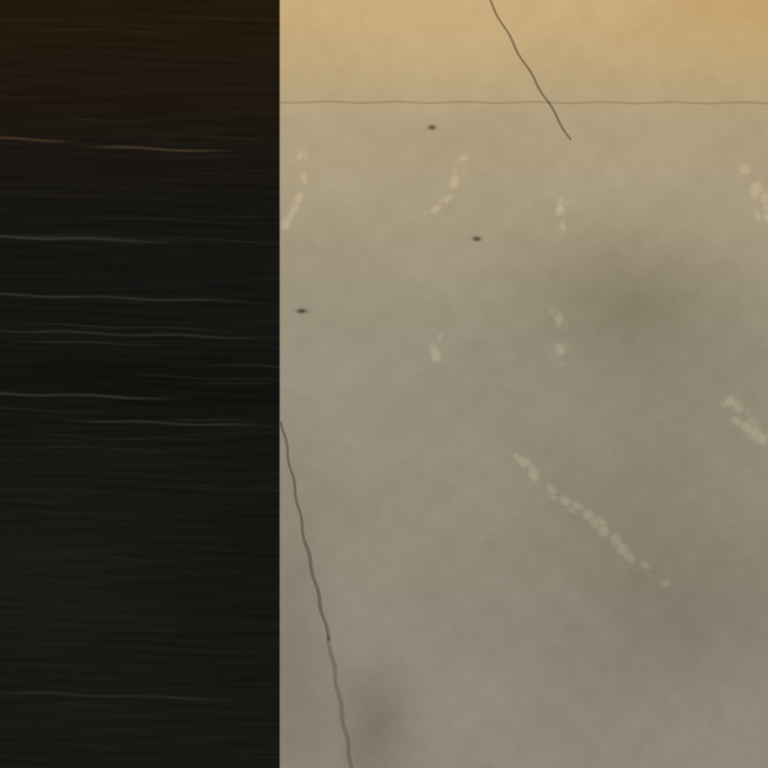
Reproduce this texture procedurally as a WebGL 1 fragment shader.

```glsl
precision highp float;
// Dark grained timber on the left meets a pale concrete floor on the right.
// Layered sines make the grain and clouds, cellular noise the mottling, and
// segment distances the cracks, scuffs and joint, under a warm light from above.
uniform vec2 u_resolution;

const float EDGE_X = 0.364;

float hash(vec2 p) {
  p = fract(p * vec2(0.1031, 0.1137));
  p += dot(p, p.yx + 33.33);
  return fract((p.x + p.y) * p.x * 17.0);
}

// Distance to the nearest jittered cell point.
float cellular(vec2 p) {
  vec2 cell = floor(p), f = fract(p);
  float nearest = 2.0;
  for (int j = -1; j <= 1; j++) {
    for (int i = -1; i <= 1; i++) {
      vec2 o = vec2(float(i), float(j));
      vec2 id = cell + o + 50.0;
      vec2 point = o + vec2(hash(id), hash(id + 71.0));
      nearest = min(nearest, length(point - f));
    }
  }
  return nearest;
}

// Warped sine octaves, roughly -1 to 1.
float clouds(vec2 p) {
  float sum = 0.0, amp = 0.5;
  for (int i = 0; i < 5; i++) {
    p += 0.6 * sin(p.yx * 1.3 + vec2(1.7, 4.1));
    sum += amp * sin(p.x) * cos(p.y + 0.8);
    p = mat2(1.4, 1.1, -1.1, 1.4) * p + 2.3;
    amp *= 0.6;
  }
  return sum;
}

float segment(vec2 p, vec2 a, vec2 b) {
  vec2 d = b - a;
  return length(p - a - d * clamp(dot(p - a, d) / dot(d, d), 0.0, 1.0));
}

float line(vec2 p, vec2 a, vec2 b, float width) {
  return 1.0 - smoothstep(width * 0.3, width * 1.5, segment(p, a, b));
}

float blob(vec2 p, vec2 center, vec2 radius) {
  vec2 d = (p - center) / radius;
  return exp(-dot(d, d));
}

// A long, faintly tilted fibre with soft ends.
float fibre(vec2 p, vec2 center, float halfLength, float width) {
  vec2 d = p - center;
  d.y += 0.03 * d.x + 0.0012 * sin(p.x * 45.0 + center.y * 90.0);
  return exp(-d.y * d.y / (width * width)) * (1.0 - smoothstep(halfLength * 0.4, halfLength, abs(d.x)));
}

vec3 timber(vec2 p) {
  vec3 color = mix(vec3(0.088, 0.083, 0.073), vec3(0.135, 0.098, 0.055), smoothstep(0.68, 1.0, p.y));
  color += vec3(0.022, 0.019, 0.012) * blob(p, vec2(0.07, 0.24), vec2(0.16, 0.15));
  color += vec3(0.012, 0.010, 0.008) * blob(p, vec2(0.2, 0.03), vec2(0.3, 0.07));
  color -= 0.014 * blob(p, vec2(0.2, 0.5), vec2(0.3, 0.04));
  float grain = sin(p.y * 410.0 + 3.0 * sin(p.x * 9.0 + p.y * 31.0)) + sin(p.y * 733.0 + 4.0 * sin(p.x * 13.0 - p.y * 57.0));
  color += 0.0045 * grain + 0.006 * clouds(p * vec2(11.0, 90.0));
  float streaks = 0.0;
  for (int i = 0; i < 36; i++) {
    float k = float(i) + 3.0;
    vec2 center = vec2(hash(vec2(k, 5.0)) * 0.37, hash(vec2(k, 19.0)));
    float strength = 0.12 + 0.35 * blob(center, vec2(center.x, 0.56), vec2(1.0, 0.14));
    streaks += strength * fibre(p, center, 0.06 + 0.12 * hash(vec2(k, 37.0)), 0.0016);
  }
  streaks += fibre(p, vec2(0.02, 0.819), 0.09, 0.002) + fibre(p, vec2(0.205, 0.806), 0.11, 0.002);
  streaks += 0.7 * fibre(p, vec2(0.07, 0.69), 0.20, 0.002) + 0.8 * fibre(p, vec2(0.12, 0.613), 0.25, 0.002);
  streaks += 0.7 * fibre(p, vec2(0.16, 0.565), 0.25, 0.002) + fibre(p, vec2(0.06, 0.486), 0.21, 0.002);
  streaks += 0.8 * fibre(p, vec2(0.22, 0.449), 0.16, 0.002) + 0.6 * fibre(p, vec2(0.15, 0.094), 0.2, 0.002);
  vec3 sheen = mix(vec3(0.11, 0.12, 0.12), vec3(0.17, 0.13, 0.08), smoothstep(0.65, 0.85, p.y));
  return color + streaks * sheen * 0.85;
}

vec3 concreteLight(vec2 p) {
  vec3 color = mix(vec3(0.565, 0.535, 0.475), vec3(0.60, 0.57, 0.49), smoothstep(0.1, 0.6, p.y));
  color = mix(color, vec3(0.68, 0.62, 0.50), smoothstep(0.54, 0.84, p.y));
  color = mix(color, vec3(0.79, 0.675, 0.49), smoothstep(0.80, 1.0, p.y));
  color -= 0.055 * blob(p, vec2(0.83, 0.61), vec2(0.13, 0.09));
  color -= 0.045 * blob(p, vec2(0.87, 0.20), vec2(0.17, 0.11));
  color -= 0.035 * blob(p, vec2(0.85, 0.42), vec2(0.22, 0.18));
  color -= 0.075 * blob(p, vec2(0.49, 0.05), vec2(0.045, 0.07));
  color -= vec3(0.04, 0.05, 0.04) * blob(p, vec2(0.375, 0.15), vec2(0.05, 0.22));
  return color - vec3(0.03, 0.04, 0.06) * blob(p, vec2(1.0, 1.0), vec2(0.16, 0.1));
}

vec3 concrete(vec2 p) {
  float mottle = clouds(p * vec2(17.0, 22.0) + 4.0);
  vec3 color = concreteLight(p) + 0.014 * mottle + 0.012 * (0.45 - cellular(p * 38.0 + mottle));
  color += 0.009 * clouds(p * 85.0);
  vec2 q = p + 0.005 * vec2(sin(p.y * 73.0), sin(p.x * 61.0 + p.y * 40.0));
  float scuffs = line(q, vec2(0.61, 0.79), vec2(0.56, 0.72), 0.006) + line(q, vec2(0.567, 0.57), vec2(0.573, 0.53), 0.007);
  scuffs += line(q, vec2(0.67, 0.41), vec2(0.86, 0.24), 0.007) + line(q, vec2(0.95, 0.48), vec2(1.0, 0.425), 0.011);
  scuffs += line(q, vec2(0.97, 0.78), vec2(1.0, 0.72), 0.010) + line(q, vec2(0.375, 0.70), vec2(0.40, 0.80), 0.006);
  scuffs += line(q, vec2(0.72, 0.59), vec2(0.74, 0.53), 0.007) + line(q, vec2(0.73, 0.735), vec2(0.735, 0.70), 0.006);
  color += vec3(0.075, 0.067, 0.052) * scuffs * smoothstep(0.65, 0.2, cellular(p * 55.0));
  vec2 c = p + vec2(0.0012 * sin(p.y * 130.0), 0.0008 * sin(p.x * 70.0));
  float crack = 0.8 * max(line(c, vec2(0.632, 1.01), vec2(0.684, 0.915), 0.0018), line(c, vec2(0.684, 0.915), vec2(0.742, 0.82), 0.0018));
  crack += 0.7 * max(line(c, vec2(0.367, 0.45), vec2(0.397, 0.297), 0.002), line(c, vec2(0.397, 0.297), vec2(0.428, 0.167), 0.0025));
  crack += 0.45 * line(c, vec2(0.428, 0.167), vec2(0.46, -0.01), 0.003);
  crack += 0.3 * line(c, vec2(EDGE_X, 0.867), vec2(1.0, 0.866), 0.0017);
  color *= 1.0 - 0.36 * min(crack, 1.0);
  float specks = blob(p, vec2(0.5625, 0.834), vec2(0.005, 0.003)) + blob(p, vec2(0.621, 0.689), vec2(0.005, 0.003));
  return color * (1.0 - 0.5 * (specks + blob(p, vec2(0.393, 0.595), vec2(0.006, 0.003))));
}

void main() {
  vec2 p = gl_FragCoord.xy / u_resolution;
  float floorMask = smoothstep(-0.0018, 0.0018, p.x - EDGE_X);
  vec3 color = mix(timber(p), concrete(p), floorMask);
  gl_FragColor = vec4(clamp(color, 0.0, 1.0), 1.0);
}
```
